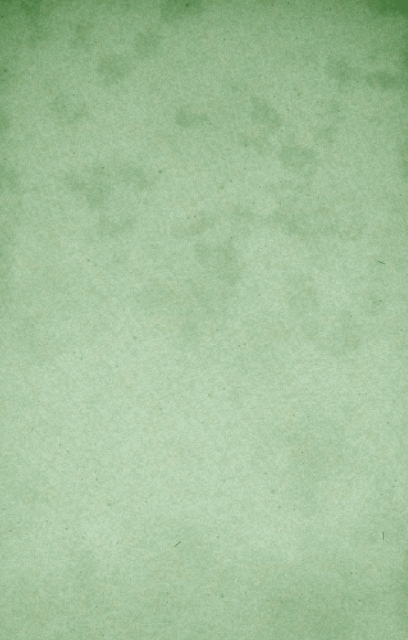
This texture is drawn by a WebGL 1 fragment shader. Its source:

```glsl
precision highp float;
// Aged green paper with fine grain, mottled stains, darkened edges and stray fibres.
uniform vec2 u_resolution;

float hash(vec2 p) {
  return fract(sin(dot(p, vec2(12.9898, 78.233))) * 43758.5453);
}

float noise(vec2 p) {
  vec2 i = floor(p), f = fract(p);
  f = f * f * (3.0 - 2.0 * f);
  return mix(mix(hash(i), hash(i + vec2(1.0, 0.0)), f.x),
             mix(hash(i + vec2(0.0, 1.0)), hash(i + vec2(1.0, 1.0)), f.x), f.y);
}

float fbm(vec2 p) {
  float sum = 0.0, amp = 0.5;
  for (int i = 0; i < 6; i++) {
    sum += amp * noise(p);
    p = mat2(1.6, 1.2, -1.2, 1.6) * p + 7.3;
    amp *= 0.58;
  }
  return sum / 1.145;
}

// Tiny soft specks, one candidate per cell
float specks(vec2 p, float cells, float share, float seed) {
  vec2 q = p * cells, id = floor(q);
  vec2 center = 0.3 + 0.4 * vec2(hash(id + seed), hash(id + seed + 5.1));
  float radius = mix(0.08, 0.2, hash(id + seed + 9.7));
  float dist = length(fract(q) - center);
  return step(hash(id + seed + 3.3), share) * (1.0 - smoothstep(radius * 0.3, radius + 0.08, dist));
}

// Short thin fibres at random angles, one candidate per cell
float fibres(vec2 p) {
  vec2 q = p * 9.0, id = floor(q);
  float angle = 6.283 * hash(id + 2.7);
  vec2 dir = vec2(cos(angle), sin(angle));
  vec2 d = fract(q) - 0.3 - 0.4 * vec2(hash(id + 1.1), hash(id + 8.2));
  d -= dir * clamp(dot(d, dir), -0.05, 0.05);
  return step(hash(id + 4.9), 0.1) * (1.0 - smoothstep(0.003, 0.014, length(d)));
}

void main() {
  vec2 uv = gl_FragCoord.xy / u_resolution;
  vec2 p = gl_FragCoord.xy / u_resolution.y;
  float aspect = u_resolution.x / u_resolution.y;
  float side = min(p.x, aspect - p.x);
  float top = 1.0 - uv.y;

  // Broad light: palest low in the middle, darker at the top and edges
  float wobble = fbm(p * 7.0 + 3.0) - 0.5;
  float tone = 1.06 - 0.27 * smoothstep(0.38, 0.95, uv.y + 0.2 * wobble);
  tone -= 0.27 * (1.0 - smoothstep(0.0, 0.2, uv.y + 0.15 * wobble));
  tone -= (0.1 + 0.12 * uv.y) * exp(-side / 0.045);
  tone -= 0.42 * exp(-top / 0.06) * (1.0 + wobble);
  tone -= 0.42 * exp(-length(vec2(side, top * 1.2)) / 0.12);

  // Mottled stains, strongest in the upper half and down the right side
  float stainArea = smoothstep(0.35, 0.7, uv.y) + 0.4 * smoothstep(0.6, 1.0, uv.x);
  float stain = smoothstep(0.48, 0.74, fbm(p * 17.0 + 21.0));
  float cloud = smoothstep(0.45, 0.75, fbm(p * 6.0 + 40.0));
  tone -= (0.05 + 0.15 * stainArea) * stain + 0.1 * cloud;
  tone += 0.1 * wobble;

  // Paper tooth: sharp grain over softer pulp with a slight horizontal lay
  float tooth = noise(p * 500.0) - 0.5;
  float pulp = noise(p * vec2(190.0, 240.0) + 60.0) - 0.5;
  float lay = noise(p * vec2(50.0, 240.0) + 90.0) - 0.5;
  tone += 0.23 * tooth + 0.14 * pulp + 0.04 * lay;

  // Dark specks and fibres
  tone -= 0.3 * specks(p, 90.0, 0.03, 11.0) + 0.3 * specks(p, 50.0, 0.006, 31.0);
  tone -= 0.5 * fibres(p);

  vec3 deepGreen = vec3(0.37, 0.545, 0.335);
  vec3 paleGreen = vec3(0.695, 0.805, 0.675);
  vec3 color = mix(deepGreen, paleGreen, clamp(tone, -0.25, 1.15));

  // Faint warm foxing
  float foxing = specks(p, 90.0, 0.05, 51.0) + 0.3 * smoothstep(0.62, 0.8, noise(p * 70.0 + 15.0));
  color += foxing * vec3(0.025, -0.015, -0.035);

  gl_FragColor = vec4(color, 1.0);
}
```
